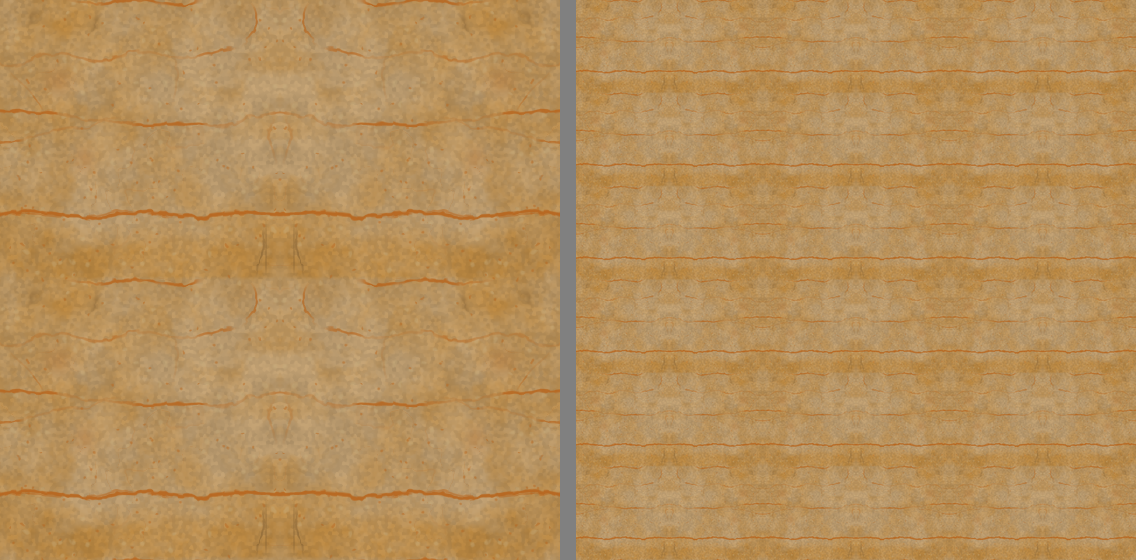
Left: one tile. Right: repeated 3 by 3.
Reproduce this texture procedurally as a WebGL 2 fragment shader.

```glsl
#version 300 es
precision highp float;
// Polished amber marble: one mirrored slab across, two repeats down.
// Wrapped cellular noise makes the mottling, flecks and crackle;
// warped sine paths carry the rust veins across it.
uniform vec2 u_resolution;
out vec4 fragColor;

const float TILE = 0.5; // height of one repeat
const vec3 PALE = vec3(0.735, 0.610, 0.435);
const vec3 AMBER = vec3(0.720, 0.525, 0.255);
const vec3 RUST = vec3(0.720, 0.400, 0.120);
const vec3 UMBER = vec3(0.480, 0.350, 0.180);
const vec3 CHIP = vec3(0.780, 0.680, 0.490);

float hash(vec2 p) {
    vec3 q = fract(p.xyx * 0.1031);
    q += dot(q, q.yzx + 33.33);
    return fract((q.x + q.y) * q.z);
}

// Nearest distance, nearest cell's random value, smoothly blended value.
// An even frequency wraps vertically over one repeat.
vec3 cells(vec2 p, float freq) {
    vec2 q = p * freq, base = floor(q);
    vec2 nearest = vec2(9.0, 0.0);
    float sum = 0.0, total = 0.0;
    for (int j = -1; j <= 1; j++)
    for (int i = -1; i <= 1; i++) {
        vec2 cell = base + vec2(i, j);
        vec2 id = vec2(cell.x + 7.0, mod(cell.y, freq * TILE)) + freq;
        float value = hash(id + 61.0);
        vec2 site = cell + 0.15 + 0.7 * vec2(hash(id), hash(id + 23.0));
        float d = distance(q, site);
        if (d < nearest.x) nearest = vec2(d, value);
        float weight = exp(-8.0 * d * d);
        sum += weight * value;
        total += weight;
    }
    return vec3(nearest, sum / total);
}

float mottling(vec2 p) {
    float sum = 0.0, total = 0.0, gain = 1.0, freq = 8.0;
    for (int i = 0; i < 5; i++) {
        sum += gain * cells(p, freq).z;
        total += gain;
        gain *= 0.75;
        freq *= 2.0;
    }
    return sum / total;
}

// Signed offset wrapped over one repeat
float wrapped(float d) { return (fract(d / TILE + 0.5) - 0.5) * TILE; }

float wave(float x, float start, float slope, float amp, float freq, float phase) {
    return start + slope * x + amp * sin(freq * x + phase);
}

// Line along p.x at height path, fading at both ends
float vein(vec2 p, float path, float halfWidth, vec2 span, float px) {
    float d = abs(wrapped(p.y - path));
    float ends = smoothstep(span.x, span.x + 0.03, p.x) * (1.0 - smoothstep(span.y - 0.03, span.y, p.x));
    return ends * (1.0 - smoothstep(halfWidth * 0.35, halfWidth + px, d));
}

float blob(vec2 p, vec2 centre, vec2 radius) {
    vec2 d = vec2(p.x - centre.x, wrapped(p.y - centre.y)) / radius;
    return exp(-dot(d, d));
}

void main() {
    vec2 uv = gl_FragCoord.xy / u_resolution;
    float px = 1.0 / u_resolution.y;
    // Mirror across, repeat down; y runs from the top of each repeat
    vec2 p = vec2(0.5 - abs(uv.x - 0.5), mod(1.0 - uv.y, TILE));
    vec2 rough = vec2(cells(p, 24.0).z, cells(p, 48.0).z) - 0.5;
    vec2 w = p + 0.006 * rough + 0.004 * rough.yx + 0.003 * (cells(p, 110.0).z - 0.5);
    float patches = cells(p + vec2(0.3, 0.0), 18.0).z;

    // Ground: pale stone with amber clouds, richest at the foot
    float foot = smoothstep(0.37, 0.46, p.y) * (1.0 - smoothstep(0.492, 0.5, p.y));
    float amber = 0.29 + 1.5 * (mottling(p) - 0.5);
    amber += foot * (0.16 + 0.20 * smoothstep(0.04, 0.16, p.x));
    amber += 0.30 * blob(w, vec2(0.22, 0.455), vec2(0.12, 0.025));
    amber += 0.28 * blob(w, vec2(0.12, 0.035), vec2(0.05, 0.04));
    amber += 0.20 * blob(w, vec2(0.24, 0.245), vec2(0.10, 0.03));
    amber -= 0.16 * blob(p, vec2(0.48, 0.13), vec2(0.14, 0.14));
    vec3 color = mix(PALE, AMBER, clamp(amber, 0.0, 1.0));
    color *= 0.985 + 0.10 * (cells(p, 160.0).z - 0.5) + 0.07 * rough.x;

    // Pale chips and rusty specks
    vec3 chip = cells(w, 50.0), speck = cells(w, 72.0);
    color = mix(color, CHIP, 0.40 * step(0.84, chip.y) * (1.0 - smoothstep(0.08, 0.32, chip.x)));
    color = mix(color, RUST, 0.50 * step(0.93, speck.y) * (1.0 - smoothstep(0.05, 0.28, speck.x)));

    // Faint crackle, gathered into two rusty knots
    float ridge = 1.0 - smoothstep(0.0, 0.06, abs(cells(w, 30.0).z - 0.5));
    float knots = blob(p, vec2(0.105, 0.145), vec2(0.025, 0.022)) + blob(p, vec2(0.15, 0.285), vec2(0.018, 0.022));
    color = mix(color, RUST, 0.22 * knots + ridge * (0.5 * knots + 0.14 * smoothstep(0.5, 0.75, patches)));

    // Long veins
    float main1 = 0.383 + 0.0065 * (1.0 - 1.2 * p.x) * cos(31.0 * (p.x - 0.15));
    float arch = wave(w.x, 0.200, 0.072, 0.005, 22.0, 3.28) - 0.040 * smoothstep(0.38, 0.5, w.x);
    float bold = vein(w, main1, 0.0036, vec2(-0.1, 0.6), px);
    bold = max(bold, 0.6 * vein(w, main1 + 0.005 * sin(24.0 * p.x), 0.0016, vec2(-0.1, 0.32), px));
    float fine = vein(w, arch, 0.0024, vec2(-0.1, 0.6), px);
    fine = max(fine, 0.85 * vein(w, wave(w.x, 0.107, -0.03, 0.008, 40.0, 0.71), 0.0019, vec2(-0.1, 0.43), px));
    fine = max(fine, 0.8 * vein(w, wave(w.x, 0.255, -0.2, 0.003, 50.0, 0.0), 0.0019, vec2(-0.1, 0.22), px));
    fine = max(fine, vein(w, wave(w.x, 0.004, 0.0, 0.005, 45.0, 0.0), 0.0022, vec2(0.11, 0.37), px));
    fine = max(fine, 0.7 * vein(w, wave(w.x, 0.105, 1.15, 0.003, 90.0, 0.0), 0.0020, vec2(0.005, 0.085), px));

    // Upright veins, with the axes swapped
    vec2 s = w.yx;
    fine = max(fine, 0.8 * vein(s, wave(s.x, 0.445, 0.0, 0.012, 50.0, 0.0), 0.0022, vec2(0.0, 0.09), px));
    fine = max(fine, 0.6 * vein(s, wave(s.x, 0.312, 0.0, 0.003, 60.0, 0.0), 0.0015, vec2(0.09, 0.19), px));
    fine = max(fine, 0.5 * vein(s, wave(s.x, 0.485, 0.0, 0.004, 70.0, 0.0), 0.0018, vec2(0.20, 0.30), px));
    color = mix(color, RUST, max(0.92 * bold, fine * (0.25 + 0.6 * smoothstep(0.25, 0.6, patches))));

    // Dark hairlines near the axis and two slanted smears
    float dark = 0.45 * vein(s, wave(s.x, 0.557, -0.2, 0.002, 60.0, 0.0), 0.0012, vec2(0.40, 0.5), px);
    dark = max(dark, 0.3 * vein(p.yx, 0.475, 0.0010, vec2(0.39, 0.5), px));
    vec2 slant = w + vec2(0.4 * w.y, 0.0);
    dark += 0.35 * blob(slant, vec2(0.069, 0.032), vec2(0.005, 0.014));
    dark += 0.40 * blob(slant, vec2(0.189, 0.042), vec2(0.005, 0.014));
    color = mix(color, UMBER, min(dark, 1.0));
    fragColor = vec4(color, 1.0);
}
```
